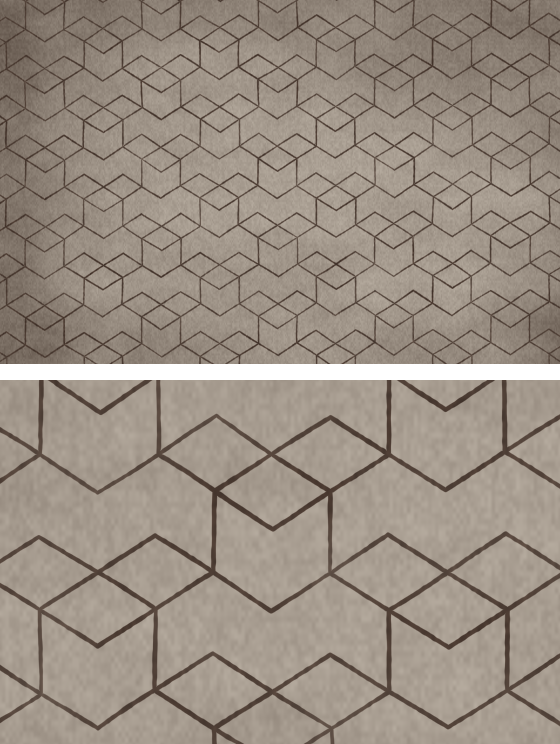
Top, the full canvas; bottom, a detail of the centre.
Reproduce this pattern procedurally as a WebGL 1 fragment shader.

```glsl
precision highp float;
// A hand-woven rug: dark outlines of open cubes, each with two side diamonds,
// repeat on a staggered lattice over a taupe pile. Segment distances draw the
// outlines; layered value noise bends and wears them and mottles the wool.

uniform vec2 u_resolution;

// Lattice sizes, as fractions of the canvas height
const float HALF_WIDTH = 0.0533;   // half the width of one diamond
const float HALF_HEIGHT = 0.0341;  // half the height of one diamond
const float ROW_STEP = 0.1084;     // distance between staggered rows
const float LINE_RADIUS = 0.0020;
const vec2 LATTICE_ORIGIN = vec2(0.763, 0.599);
const float ROW_TILT = 0.0065;

const vec3 WOOL_DARK = vec3(0.40, 0.35, 0.31);
const vec3 WOOL_LIGHT = vec3(0.72, 0.68, 0.63);
const vec3 LINE_COLOUR = vec3(0.27, 0.205, 0.17);

float hash(vec2 p) {
  return fract(sin(dot(p, vec2(127.1, 311.7))) * 43758.5453);
}

float valueNoise(vec2 p) {
  vec2 cell = floor(p);
  vec2 f = fract(p);
  f = f * f * (3.0 - 2.0 * f);
  float low = mix(hash(cell), hash(cell + vec2(1.0, 0.0)), f.x);
  float high = mix(hash(cell + vec2(0.0, 1.0)), hash(cell + vec2(1.0)), f.x);
  return mix(low, high, f.y);
}

float fbm(vec2 p) {
  float sum = 0.0;
  float amplitude = 0.5;
  for (int i = 0; i < 4; i++) {
    sum += amplitude * valueNoise(p);
    p = p * 2.03 + vec2(17.3, 9.1);
    amplitude *= 0.5;
  }
  return sum / 0.9375;
}

float segmentDistance(vec2 p, vec2 a, vec2 b) {
  vec2 ap = p - a;
  vec2 ab = b - a;
  return length(ap - ab * clamp(dot(ap, ab) / dot(ab, ab), 0.0, 1.0));
}

// Outline of one cube and its side diamonds, mirrored about x = 0
float cubeDistance(vec2 p, float w, float h, float drop) {
  p.x = abs(p.x);
  vec2 shoulder = vec2(w, -h);
  vec2 foot = vec2(w, -drop);
  vec2 peak = vec2(w, h);
  vec2 tip = vec2(2.0 * w, 0.0);
  float d = segmentDistance(p, vec2(0.0), peak);
  d = min(d, segmentDistance(p, peak, tip));
  d = min(d, segmentDistance(p, tip, shoulder));
  d = min(d, segmentDistance(p, shoulder, vec2(0.0)));
  d = min(d, segmentDistance(p, shoulder, vec2(0.0, -2.0 * h)));
  d = min(d, segmentDistance(p, shoulder, foot));
  return min(d, segmentDistance(p, foot, vec2(0.0, -drop - h)));
}

// Two interleaved rectangular grids make the staggered rows
float latticeDistance(vec2 p, float w, float h, float rowStep) {
  vec2 period = vec2(6.0 * w, 2.0 * rowStep);
  vec2 middle = vec2(0.0, -0.5 * rowStep);
  float d = 1.0;
  for (int i = 0; i < 2; i++) {
    vec2 q = p - middle - 0.5 * period * float(i);
    q = mod(q + 0.5 * period, period) - 0.5 * period;
    d = min(d, cubeDistance(q + middle, w, h, rowStep));
  }
  return d;
}

// Brightness of the pile: 0 is worn and shaded, 1 is fully lit
float woolTone(vec2 p, vec2 uv, float grain) {
  vec2 fromLight = (uv - vec2(0.53, 0.42)) * vec2(1.0, 0.85);
  float shade = dot(fromLight, fromLight);
  float patches = fbm(p * vec2(4.0, 5.5) + 3.7) - 0.5;
  float streaks = fbm(p * vec2(9.0, 28.0) + 21.0) - 0.5;
  float edge = smoothstep(0.10, 0.0, min(uv.x, 1.0 - uv.x) + 0.1 * patches);
  float tone = 0.78 - 0.95 * shade - 0.08 * edge;
  tone += patches * (0.32 + 1.2 * shade) + 0.13 * streaks;
  return tone + 0.30 * grain;
}

void main() {
  vec2 uv = gl_FragCoord.xy / u_resolution;
  vec2 p = gl_FragCoord.xy / u_resolution.y;
  float pixel = 1.0 / u_resolution.y;

  // Fine pile, slightly drawn out vertically
  float grain = 0.6 * valueNoise(p * vec2(310.0, 190.0))
              + 0.4 * valueNoise(p * vec2(150.0, 95.0) + 40.0) - 0.5;
  vec3 colour = mix(WOOL_DARK, WOOL_LIGHT, clamp(woolTone(p, uv, grain), 0.0, 1.1));

  // Slightly bent, tilted lattice
  vec2 bend = vec2(valueNoise(p * 13.0), valueNoise(p * 13.0 + 50.0)) - 0.5;
  vec2 q = p - LATTICE_ORIGIN + 0.0045 * bend;
  q.y -= ROW_TILT * q.x;
  float d = latticeDistance(q, HALF_WIDTH, HALF_HEIGHT, ROW_STEP) + 0.0010 * grain;

  // Lines with uneven weight and wear
  float wear = valueNoise(p * 16.0 + 80.0);
  float radius = LINE_RADIUS * mix(0.85, 1.15, wear);
  float line = 1.0 - smoothstep(radius - 0.75 * pixel, radius + 0.75 * pixel, d);
  vec3 thread = LINE_COLOUR * (1.0 + 0.35 * grain);
  colour = mix(colour, thread, line * mix(0.74, 1.0, wear));

  gl_FragColor = vec4(colour, 1.0);
}
```
